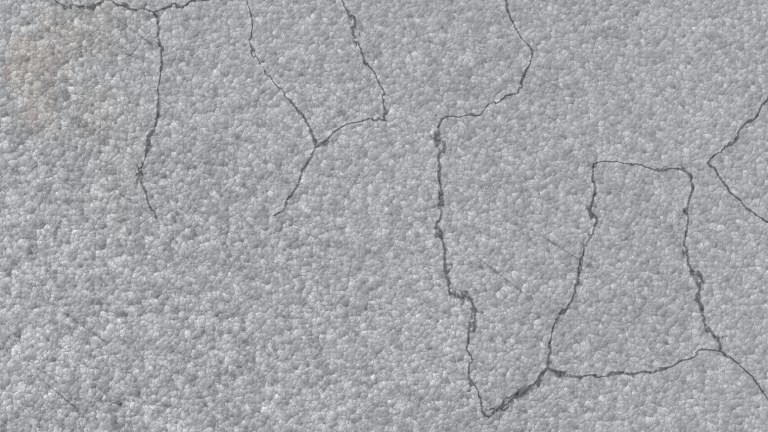
Reproduce this texture procedurally as a Shadertoy shader.

```glsl
// Weathered grey asphalt: layers of lit cellular grains form the rough surface,
// a warped cellular network with missing edges forms the cracks, and a loop
// scatters thin diagonal scratches and dark blots. Units are canvas heights.

#define BASE_COLOR vec3(0.637, 0.646, 0.656)
#define RUST_TINT vec3(0.020, -0.008, -0.030)
#define LIGHT_DIR vec2(-0.6, 0.8)
#define GRAIN_SCALE 68.0
#define GRAIN_CONTRAST 1.0
#define CRACK_SCALE 2.4
#define CRACK_KEEP 0.5
#define CRACK_WIDTH 0.0058
#define CRACK_DEPTH 0.23
#define SCRATCH_COUNT 11

vec2 hash2(vec2 p) {
    vec3 q = fract(p.xyx * vec3(0.1031, 0.1030, 0.0973));
    q += dot(q, q.yzx + 33.33);
    return fract((q.xx + q.yz) * q.zy);
}

// Layered, rotated sines, roughly -1 to 1
float waves(vec2 p) {
    float sum = 0.0, amp = 0.5;
    for (int i = 0; i < 5; i++) {
        sum += amp * sin(p.x + 1.3 * sin(p.y));
        p = mat2(1.5, 1.2, -1.2, 1.5) * p + 3.7;
        amp *= 0.55;
    }
    return sum;
}

// Cellular grain: xy = offset from its seed, z = random id, w = 0 at the rim
vec4 grain(vec2 p) {
    vec2 cell = floor(p), offset = vec2(0.0);
    float nearest = 9.0, second = 9.0, id = 0.0;
    for (int y = -1; y <= 1; y++)
    for (int x = -1; x <= 1; x++) {
        vec2 c = cell + vec2(x, y);
        vec2 h = hash2(c);
        vec2 r = p - c - h;
        float d = length(r);
        if (d < nearest) {
            second = nearest;
            nearest = d;
            offset = r;
            id = fract(h.x * 17.0 + h.y * 5.0);
        } else second = min(second, d);
    }
    return vec4(offset, id, smoothstep(0.0, 0.28, second - nearest));
}

// Brightness of one grain: tilted facet, own tone, dark rim
float grainTone(vec4 g) {
    float facet = 0.13 * dot(g.xy, LIGHT_DIR);
    float tone = 0.15 * (g.z - 0.5);
    return g.w * (facet + tone) - 0.03 * (0.6 - g.w);
}

// Distance to the kept edges of a cellular network
float crackDistance(vec2 p) {
    vec2 home = floor(p), toSeed = vec2(0.0), homeHash = vec2(0.0);
    vec2 center = home;
    float nearest = 9.0, edge = 9.0;
    for (int y = -1; y <= 1; y++)
    for (int x = -1; x <= 1; x++) {
        vec2 c = home + vec2(x, y);
        vec2 h = hash2(c + 71.0);
        vec2 r = c + h - p;
        if (dot(r, r) < nearest) {
            nearest = dot(r, r);
            toSeed = r;
            homeHash = h;
            center = c;
        }
    }
    for (int y = -2; y <= 2; y++)
    for (int x = -2; x <= 2; x++) {
        vec2 c = center + vec2(x, y);
        vec2 h = hash2(c + 71.0);
        vec2 r = c + h - p;
        vec2 across = r - toSeed;
        float key = fract(7.0 * (h.x + homeHash.x) + 3.0 * (h.y + homeHash.y));
        if (dot(across, across) > 0.0001 && key < CRACK_KEEP)
            edge = min(edge, dot(0.5 * (toSeed + r), normalize(across)));
    }
    return edge;
}

// Darkening by scratches, some of them ending in a blot
float scratches(vec2 p, float aspect, float px) {
    float dark = 0.0;
    for (int i = 0; i < SCRATCH_COUNT; i++) {
        vec2 h = hash2(vec2(i, 5.0)), k = hash2(vec2(i, 19.0));
        vec2 start = vec2(h.x * 0.75 * aspect, h.y);
        vec2 dir = normalize(vec2(1.0, -0.35 - 0.5 * k.x));
        float len = 0.06 + 0.14 * k.y;
        vec2 q = p - start;
        float t = clamp(dot(q, dir) / len, 0.0, 1.0);
        float line = 1.0 - smoothstep(0.0, 0.002 + px, length(q - dir * len * t));
        dark = max(dark, line * (0.3 + 0.7 * t) * (0.4 + 0.6 * k.x));
        vec2 e = p - start - dir * (len + 0.03 * h.x);
        e = vec2(dot(e, dir), 1.6 * dot(e, vec2(-dir.y, dir.x)));
        dark = max(dark, 0.8 * h.x * (1.0 - smoothstep(0.004, 0.016, length(e))));
    }
    return dark;
}

void mainImage(out vec4 fragColor, in vec2 fragCoord) {
    float px = 1.0 / iResolution.y;
    float aspect = iResolution.x * px;
    vec2 p = fragCoord * px;
    float patches = waves(p * 7.0 + 2.0);

    // Grains, coarser and rougher toward the lower left
    vec2 bent = p + 0.004 * vec2(waves(p * 60.0), waves(p.yx * 60.0 + 9.0));
    float rough = 1.0 - smoothstep(0.1, 1.3, p.x / aspect + 0.6 * p.y);
    vec4 coarse = grain(bent * GRAIN_SCALE * 0.55);
    float tone = 0.85 * grainTone(grain(bent * GRAIN_SCALE))
               + 0.85 * grainTone(grain(bent * GRAIN_SCALE * 1.75 + 31.0))
               + (0.2 + 0.45 * rough) * grainTone(coarse);
    tone *= GRAIN_CONTRAST * (0.92 + 0.25 * rough);
    tone += 0.014 * patches;

    // Cracks bend around the grains, vary in width and fade to the left
    vec2 path = p + 0.045 * vec2(waves(p * 9.0), waves(p * 9.0 + 40.0));
    path += 0.3 * coarse.xy * coarse.w / (GRAIN_SCALE * 0.55);
    float d = crackDistance(path * CRACK_SCALE) / CRACK_SCALE;
    float presence = smoothstep(0.15, 0.6, p.x + 0.35 * p.y);
    float width = CRACK_WIDTH * (0.75 + 0.5 * waves(p * 22.0 + 11.0));
    float crack = 1.0 - smoothstep(0.15 * width, width + 0.5 * px, d);
    float lip = smoothstep(0.003, 0.007, d) * (1.0 - smoothstep(0.007, 0.016, d));
    tone += presence * (0.03 * lip * coarse.z - CRACK_DEPTH * crack);
    tone -= 0.16 * scratches(p + 0.15 * (bent - p), aspect, px);

    // Faint warm stains along the left side
    float stain = (1.0 - smoothstep(0.0, 0.4, p.x)) * smoothstep(0.3, 0.8, p.y);
    stain *= smoothstep(-0.2, 0.7, waves(p * 11.0 + 5.0));
    vec3 color = BASE_COLOR + tone + stain * RUST_TINT;
    fragColor = vec4(clamp(color, 0.0, 1.0), 1.0);
}
```
